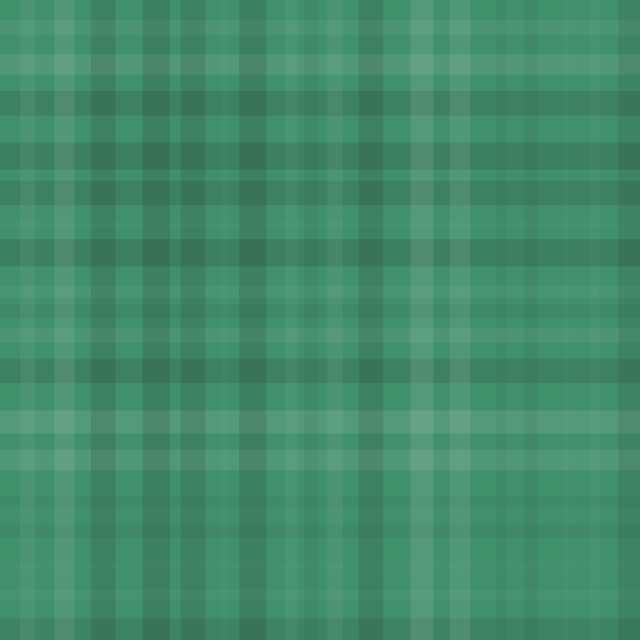
Give the GLSL for this pattern, as a WebGL 1 fragment shader.

```glsl
precision highp float;
// Green plaid: one sequence of translucent light and dark bands woven both ways.

uniform vec2 u_resolution;

const float REPEATS = 1.0;         // plaid tiles across and down
const float TILE_THREADS = 471.0;  // threads in one full sequence
const vec3 GROUND = vec3(0.254, 0.563, 0.425);
const vec3 LIGHT_DYE = vec3(0.867);
const vec3 DARK_DYE = vec3(0.133);

// Antialiased coverage of the span from start to end.
float spanCoverage(float thread, float start, float end, float pixel) {
  float entered = clamp((thread - start) / pixel + 0.5, 0.0, 1.0);
  float left = clamp((thread - end) / pixel + 0.5, 0.0, 1.0);
  return entered - left;
}

// Weight sets a band's width and opacity; even weights are light, odd are dark.
vec3 dyeBand(vec3 cloth, float thread, float start, float width,
             float weight, float pixel) {
  vec3 dye = mix(LIGHT_DYE, DARK_DYE, mod(weight, 2.0));
  float opacity = mix(0.02, 0.15, weight / 15.0);
  float coverage = spanCoverage(thread, start, start + width, pixel);
  return mix(cloth, dye, opacity * coverage);
}

// Lays nine bands in order, each after its gap, and advances the edge.
vec3 layBands(vec3 cloth, float thread, float pixel,
              mat3 gaps, mat3 weights, inout float edge) {
  for (int i = 0; i < 3; i++) {
    for (int j = 0; j < 3; j++) {
      float weight = weights[i][j];
      float width = weight + 5.0;
      edge += gaps[i][j];
      cloth = dyeBand(cloth, thread, edge, width, weight, pixel);
      edge += width;
    }
  }
  return cloth;
}

// Full band sequence along one axis.
vec3 weave(vec3 cloth, float thread, float pixel) {
  mat3 firstGaps = mat3(15.0, 14.0, 12.0, 20.0, 8.0, 12.0, 8.0, 14.0, 5.0);
  mat3 firstWeights = mat3(6.0, 10.0, 13.0, 15.0, 13.0, 0.0, 15.0, 4.0, 5.0);
  mat3 lastGaps = mat3(7.0, 12.0, 20.0, 12.0, 19.0, 13.0, 18.0, 15.0, 14.0);
  mat3 lastWeights = mat3(6.0, 13.0, 12.0, 10.0, 3.0, 5.0, 0.0, 2.0, 11.0);
  float edge = 0.0;
  cloth = layBands(cloth, thread, pixel, firstGaps, firstWeights, edge);
  return layBands(cloth, thread, pixel, lastGaps, lastWeights, edge);
}

void main() {
  // The sequence runs from the upper left corner.
  vec2 uv = gl_FragCoord.xy / u_resolution;
  uv.y = 1.0 - uv.y;
  vec2 thread = fract(uv * REPEATS) * TILE_THREADS;
  vec2 pixel = REPEATS * TILE_THREADS / u_resolution;

  vec3 cloth = weave(GROUND, thread.y, pixel.y);  // horizontal bands
  cloth = weave(cloth, thread.x, pixel.x);        // vertical bands
  gl_FragColor = vec4(cloth, 1.0);
}
```
